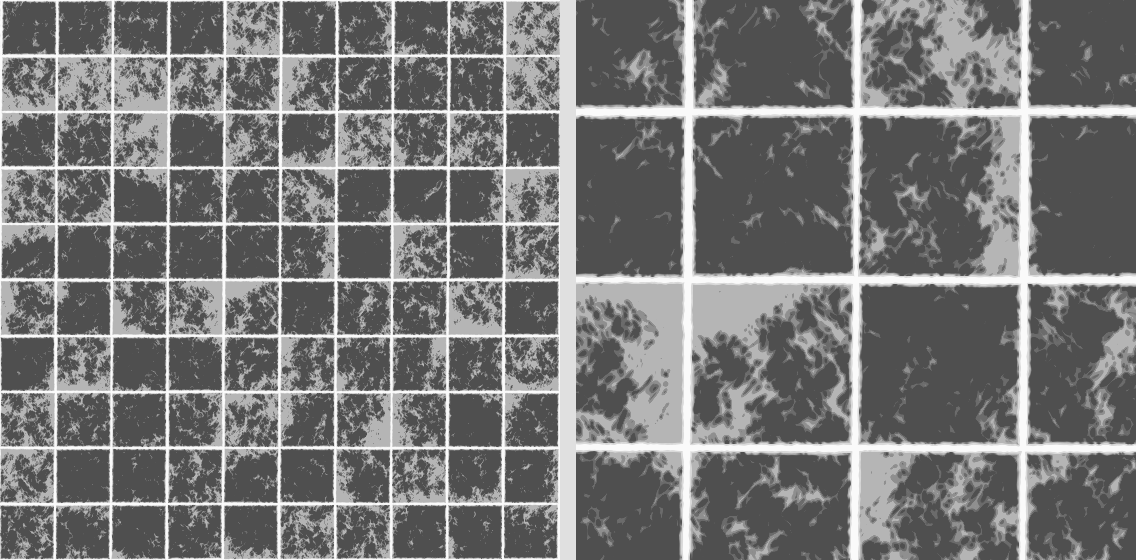
Left: the whole. Right: its middle third, enlarged.
Write a Shadertoy shader that draws this pattern.

```glsl
const float TILES = 10.0;          // repeats across and down
const float SHEAR = 0.04;          // lean of the upright joints, in tiles
const float TILE_HALF = 0.482;     // half the tile size, rest is grout
const float RIM_WIDTH = 0.010;     // pale rim beside the grout
const float BEVEL_WIDTH = 0.010;   // worn bevel inside the rim
const float JITTER = 0.010;        // tile misplacement
const float TILT = 0.016;          // tile rotation, radians
const float EDGE_FADE = 4.5;       // steepness of the bare edge
const float PATCH_GAIN = 2.2;
const float FLAKE_GAIN = 2.7;
const float TONE_SOFTNESS = 0.07;

const float GROUT = 0.98;
const float RIM = 0.85;
const float BARE = 0.71;
const float WORN = 0.56;
const float SCUFFED = 0.42;
const float DARK = 0.31;

vec2 hash2(vec2 p) {
    vec3 v = fract(p.xyx * vec3(0.1031, 0.1030, 0.0973));
    v += dot(v, v.yzx + 33.33);
    return fract((v.xx + v.yz) * v.zy);
}

// Distance to the nearest scattered point
float cellular(vec2 p) {
    vec2 cell = floor(p), local = fract(p);
    float nearest = 4.0;
    for (int y = -1; y <= 1; y++) {
        for (int x = -1; x <= 1; x++) {
            vec2 offset = vec2(x, y);
            vec2 delta = offset + hash2(cell + offset) - local;
            nearest = min(nearest, dot(delta, delta));
        }
    }
    return sqrt(nearest);
}

vec2 sineWarp(vec2 p) {
    return sin(p.yx * 9.0 + 1.3) * 0.05
         + sin(p.yx * 23.0 + p * 11.0) * 0.025
         + sin(p.yx * 51.0 - p * 37.0) * 0.010;
}

mat2 rotation(float a) {
    float c = cos(a), s = sin(a);
    return mat2(c, s, -s, c);
}

float toneStep(float level, float wear) {
    return smoothstep(level - TONE_SOFTNESS, level + TONE_SOFTNESS, wear);
}

// Wear field: below 0 is intact, above 1 is bare
float wearField(vec2 q, vec2 id, float flake) {
    vec2 amount = hash2(id + 17.0);
    vec2 facing = hash2(id + 41.0);
    vec2 seed = hash2(id + 73.0) * 60.0;

    // One side of the tile is rubbed bare, with a rounded front
    float angle = floor(facing.x * 4.0) * 1.5708 + (facing.y - 0.5);
    float along = dot(q, vec2(cos(angle), sin(angle))) + 0.4 * dot(q, q);
    float reach = mix(0.08, 0.56, amount.y);
    float edge = EDGE_FADE * max(along - reach, 0.0);

    float blotch = cellular((q + sineWarp(q + seed)) * vec2(4.2, 3.2) + seed);
    float general = mix(-0.80, 0.68, amount.x);
    float trend = 0.5 * (id.y / TILES - 0.45);
    return general + trend + edge
         + PATCH_GAIN * (blotch - 0.45) + FLAKE_GAIN * (flake - 0.45);
}

void mainImage(out vec4 fragColor, in vec2 fragCoord) {
    vec2 uv = fragCoord / iResolution.xy;
    float pixel = TILES / min(iResolution.x, iResolution.y);

    // Tile grid
    vec2 grid = uv * TILES;
    grid.x -= SHEAR * (uv.y - 0.5);
    vec2 id = floor(grid);
    vec2 place = hash2(id + 5.0) - 0.5;
    vec2 q = rotation(TILT * (hash2(id + 9.0).x - 0.5)) * (fract(grid) - 0.5);
    q -= JITTER * place;

    // Fine flakes, stretched upright
    vec2 grain = (grid + sineWarp(grid) * 0.6) * vec2(1.0, 0.78);
    float flake = 0.5 * cellular(grain * 10.0) + 0.5 * cellular(grain * 22.0 + 7.0);

    // Stepped tones of the worn face
    float wear = wearField(q, id, flake);
    float tone = DARK;
    tone = mix(tone, SCUFFED, toneStep(0.14, wear));
    tone = mix(tone, WORN, toneStep(0.44, wear));
    tone = mix(tone, BARE, toneStep(0.80, wear));

    // Bevel, rim and grout
    float border = max(abs(q.x), abs(q.y)) - TILE_HALF + 0.016 * (flake - 0.45);
    float bevel = smoothstep(-pixel, pixel, border + RIM_WIDTH + BEVEL_WIDTH);
    float rim = smoothstep(-0.5 * pixel, 0.5 * pixel, border + RIM_WIDTH);
    float grout = smoothstep(-0.5 * pixel, 0.5 * pixel, border);
    tone = mix(tone, BARE, bevel * smoothstep(0.15, 0.5, flake));
    tone = mix(tone, RIM, rim);
    tone = mix(tone, GROUT, grout);

    fragColor = vec4(vec3(tone), 1.0);
}
```
